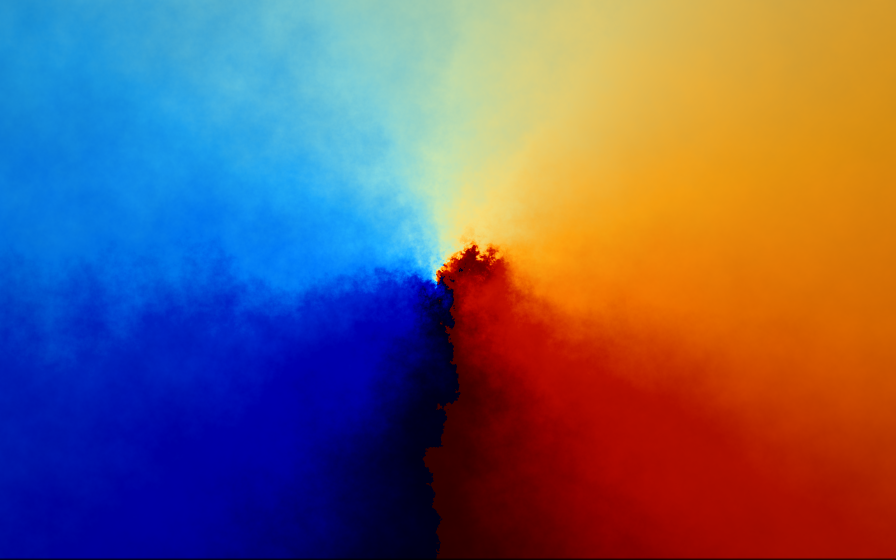
This background is drawn by a Shadertoy shader. Its source:

```glsl
// A painterly colour wheel: hues sweep around a point near the middle, from dark
// blue through cyan, cream and orange to dark red. Rough gradient noise pushes the
// position and the angle, which gives cloudy blends, a ragged seam and a flecked hub.

const float TAU = 6.2831853;
const vec2  CENTRE = vec2(0.002, 0.004);  // hub, in canvas heights from the middle
const float SEAM_LEAN = 0.009;            // turn of the seam, in revolutions
const float WARP = 0.085;                 // ragged displacement of position
const float ANGLE_WARP = 0.016;           // cloudy displacement of angle
const float NOISE_SCALE = 6.0;
const float ROUGHNESS = 0.72;
const int   OCTAVES = 7;
const float SEAM_WIDTH = 0.14;            // darkened sector beside the seam
const float BLUE_FLOOR = 0.14;            // brightness at the seam, left side
const float RED_FLOOR = 0.26;             // brightness at the seam, right side
const float RED_HUB_LIFT = 0.40;          // extra red brightness close to the hub
const vec2  FLECK_SPOT = vec2(0.055, 0.035);
const vec2  FLECK_PULL = vec2(-0.035, -0.085);
const float FLECK_RADIUS = 0.045;
const float HUB_GAIN = 1.10;
const float FALLOFF = 0.22;
const float BASE_LINE = 0.005;            // thin dark strip at the bottom

// Colour in rgb, position around the wheel in w (clockwise from straight down).
const int STOPS = 11;
const vec4 WHEEL[STOPS] = vec4[STOPS](
    vec4(0.00, 0.00, 0.65, 0.145),
    vec4(0.00, 0.15, 0.77, 0.208),
    vec4(0.00, 0.46, 0.93, 0.255),
    vec4(0.11, 0.63, 0.93, 0.322),
    vec4(0.47, 0.79, 0.83, 0.415),
    vec4(0.72, 0.83, 0.65, 0.500),
    vec4(0.88, 0.79, 0.43, 0.580),
    vec4(0.93, 0.60, 0.06, 0.690),
    vec4(0.90, 0.42, 0.00, 0.760),
    vec4(0.70, 0.06, 0.00, 0.830),
    vec4(0.62, 0.00, 0.00, 0.900));

// Unit gradient for a lattice cell.
vec2 cellGradient(vec2 cell) {
    vec3 h = fract(vec3(cell.xyx) * vec3(0.1031, 0.1030, 0.0973));
    h += dot(h, h.yzx + 33.33);
    float angle = TAU * fract((h.x + h.y) * h.z);
    return vec2(cos(angle), sin(angle));
}

float gradientNoise(vec2 p) {
    vec2 i = floor(p), f = fract(p);
    vec2 u = f * f * f * (f * (f * 6.0 - 15.0) + 10.0);
    vec2 e = vec2(0.0, 1.0);
    float low = mix(dot(cellGradient(i), f),
                    dot(cellGradient(i + e.yx), f - e.yx), u.x);
    float high = mix(dot(cellGradient(i + e.xy), f - e.xy),
                     dot(cellGradient(i + e.yy), f - e.yy), u.x);
    return mix(low, high, u.y);
}

float fbm(vec2 p) {
    float sum = 0.0, amplitude = 0.5;
    for (int i = 0; i < OCTAVES; i++) {
        sum += amplitude * gradientNoise(p);
        p = mat2(1.6, 1.2, -1.2, 1.6) * p + 7.3;
        amplitude *= ROUGHNESS;
    }
    return sum;
}

vec3 wheelColour(float turn, float radius) {
    vec3 colour = WHEEL[0].rgb;
    for (int i = 1; i < STOPS; i++) {
        float blend = (turn - WHEEL[i - 1].w) / (WHEEL[i].w - WHEEL[i - 1].w);
        colour = mix(colour, WHEEL[i].rgb, clamp(blend, 0.0, 1.0));
    }
    // Darken both sides of the seam.
    float fromSeam = min(turn, 1.0 - turn);
    float redFloor = RED_FLOOR + RED_HUB_LIFT * exp(-7.0 * radius);
    float darkest = turn < 0.5 ? BLUE_FLOOR : redFloor;
    return colour * mix(darkest, 1.0, smoothstep(0.0, SEAM_WIDTH, fromSeam));
}

vec3 paint(vec2 p) {
    float radius = length(p);
    vec2 cloud = vec2(fbm(p * NOISE_SCALE + 11.7), fbm(p * NOISE_SCALE + 43.1));
    vec2 q = p + WARP * cloud;
    // Flecks of the dark lower colours torn upward beside the hub.
    vec2 s = (p - FLECK_SPOT) / FLECK_RADIUS;
    float fleck = exp(-dot(s, s)) * smoothstep(-0.15, 0.2, cloud.x - cloud.y);
    q += FLECK_PULL * fleck;
    float turn = atan(-q.x, -q.y) / TAU - SEAM_LEAN;
    // Cloudy angle shifts fade out at the seam and the hub.
    float away = smoothstep(0.0, 0.3, radius) * smoothstep(0.0, 0.25, abs(q.x));
    turn = fract(turn + ANGLE_WARP * away * cloud.y);
    float gain = HUB_GAIN - FALLOFF * radius;
    return wheelColour(turn, radius) * gain * (1.0 + 0.05 * cloud.x);
}

void mainImage(out vec4 fragColor, in vec2 fragCoord) {
    // Four samples per pixel smooth the fine edges.
    vec3 colour = vec3(0.0);
    for (int i = 0; i < 4; i++) {
        vec2 jitter = vec2(i & 1, i >> 1) * 0.5 - 0.25;
        vec2 p = (fragCoord + jitter - 0.5 * iResolution.xy) / iResolution.y;
        colour += 0.25 * paint(p - CENTRE);
    }
    float height = fragCoord.y / iResolution.y;
    colour *= mix(0.2, 1.0, smoothstep(0.0, BASE_LINE, height));
    fragColor = vec4(clamp(colour, 0.0, 1.0), 1.0);
}
```
